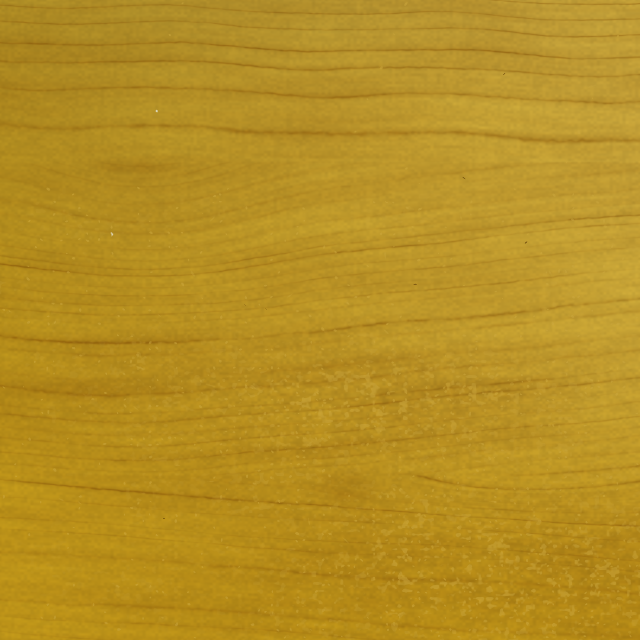
Write a three.js fragment shader that draws this texture.

```glsl
#define GOLD vec3(0.728, 0.565, 0.092)
#define PALE vec3(0.772, 0.635, 0.222)
#define BROWN vec3(0.530, 0.335, 0.030)
#define FLECK vec3(0.800, 0.660, 0.245)
#define CHALK vec3(0.860, 0.830, 0.700)
#define UPPER_SEAM 0.746
#define LOWER_SEAM 0.258
#define LINE_WIDTH 0.0020
#define LINE_DEPTH 0.60
#define STREAK_DEPTH 0.20
#define FLECK_CELLS 100.0
#define GRAIN_AMOUNT 0.050

varying vec2 vUv;

float hash(vec2 p) {
  return fract(sin(dot(p, vec2(127.1, 311.7))) * 43758.55);
}

float noise(vec2 p) {
  vec2 i = floor(p), f = fract(p);
  f = f * f * (3.0 - 2.0 * f);
  return mix(mix(hash(i), hash(i + vec2(1.0, 0.0)), f.x),
             mix(hash(i + vec2(0.0, 1.0)), hash(i + 1.0), f.x), f.y);
}

float blob(vec2 p, vec2 center, vec2 size) {
  vec2 d = (p - center) / size;
  return exp(-dot(d, d));
}

// Growth lines: a thin broken edge with a soft shadow above, plus faint streaks
float growthLines(vec2 p, float height, float v, float density, float boldness) {
  float rough = 0.0016 * (noise(p * vec2(110.0, 150.0)) - 0.5);
  float shade = 0.0;
  for (int k = -1; k <= 1; k++) {
    float id = floor(v) + float(k);
    vec2 seed = vec2(id, density);
    float d = (v - id - 0.5 - 0.5 * (hash(seed) - 0.5)) / density;
    d += rough + 0.0025 * (noise(vec2(p.x * 18.0, id * 5.7)) - 0.5);
    float strength = mix(boldness, 1.0, pow(hash(seed + 5.3), 1.6));
    float fade = 0.25 + 1.1 * noise(vec2(p.x * 5.0, id * 7.3 + density));
    strength *= mix(fade, 1.0, 0.8 * boldness);
    float dashes = 0.6 * noise(vec2(p.x * 32.0, id * 3.7)) + 0.4 * noise(vec2(p.x * 130.0, id * 9.1));
    float broken = mix(smoothstep(0.25, 0.70, dashes), 1.0, 0.6 * boldness);
    float edge = exp(-d * d / (LINE_WIDTH * LINE_WIDTH)) * broken;
    float shadow = exp(-abs(d) / (d > 0.0 ? 0.006 : 0.0025));
    shade += strength * (0.6 * edge + 0.36 * shadow);
  }
  float streaks = 0.6 * noise(vec2(p.x * 4.0, height * 110.0 + density))
                + 0.4 * noise(vec2(p.x * 16.0, height * 230.0));
  return LINE_DEPTH * shade + STREAK_DEPTH * (streaks - 0.42);
}

float topPlank(vec2 p) {
  float h = p.y + 0.024 * p.x + 0.004 * sin(p.x * 15.0 + 0.6)
          + 0.001 * sin(p.x * 27.0 + p.y * 30.0);
  float t = h - 0.812;
  return growthLines(p, h, 15.0 * t + 68.0 * t * t + 0.5, 24.0, 0.65);
}

float middlePlank(vec2 p) {
  float sag = 0.050 * smoothstep(0.45, 0.75, p.y) * blob(p, vec2(0.23, p.y), vec2(0.20, 1.0));
  float h = p.y - 0.10 * sqrt(pow(p.x - 0.2, 2.0) + 0.015) + sag
          + 0.0014 * sin(p.x * 17.0 + p.y * 14.0);
  return growthLines(p, h, h * 46.0 + 0.6 * sin(h * 23.0), 46.0, 0.25);
}

float bottomPlank(vec2 p) {
  float eye = 0.065 * blob(p, vec2(0.80, 0.255), vec2(0.24, 0.045));
  float h = p.y + 0.065 * p.x + eye + 0.003 * sin(p.x * 11.0 + p.y * 20.0);
  return growthLines(p, h, h * 29.0 + 0.6 * sin(h * 31.0), 29.0, 0.35);
}

// Scattered ragged chips, one per cell, turned at random
float chips(vec2 p, float cells, float share, vec2 size) {
  vec2 g = p * cells, id = floor(g);
  vec2 d = fract(g) - 0.35 - 0.3 * vec2(hash(id), hash(id + 17.0));
  float angle = 6.283 * hash(id + 31.0), c = cos(angle), s = sin(angle);
  d = mat2(c, s, -s, c) * d / (size * (0.6 + 0.4 * hash(id + 61.0)));
  float ragged = length(d) + 0.7 * (noise(p * 300.0) - 0.5);
  return (1.0 - smoothstep(0.3, 1.1, ragged)) * step(hash(id + 47.0), share);
}

void main() {
  vec2 p = vUv;

  float shade = mix(middlePlank(p), topPlank(p),
                    smoothstep(UPPER_SEAM - 0.002, UPPER_SEAM + 0.002, p.y));
  shade = mix(bottomPlank(p), shade,
              smoothstep(LOWER_SEAM - 0.003, LOWER_SEAM + 0.003, p.y));

  // Broad brown patches and clouds
  float worn = blob(p, vec2(0.58, 0.38), vec2(0.30, 0.08))
             + blob(p, vec2(0.82, 0.10), vec2(0.36, 0.13));
  float mottle = noise(p * vec2(45.0, 110.0));
  shade += 0.18 * worn * (0.4 + mottle);
  shade += 0.18 * blob(p, vec2(0.15, 0.39), vec2(0.16, 0.02));
  shade += 0.22 * blob(p, vec2(0.22, 0.737), vec2(0.10, 0.012)) * (0.5 + mottle);
  shade += 0.25 * blob(p, vec2(0.54, 0.235), vec2(0.035, 0.022)) * (0.4 + mottle);
  shade += 0.18 * (noise(p * vec2(4.0, 14.0)) - 0.5);
  shade += 0.09 * (noise(p * vec2(14.0, 45.0) + 7.0) - 0.5);

  // Light falls from the right, the upper left is dull
  float light = 0.70 * p.x * smoothstep(0.0, 0.5, p.y) + 0.45 * p.y * p.y;
  vec3 color = mix(GOLD, PALE, clamp(light, 0.0, 1.0));
  color *= 1.0 - 0.08 * blob(p, vec2(0.0, 0.95), vec2(0.45, 0.5));
  color *= 1.0 - 0.05 * blob(p, vec2(0.45, 1.0), vec2(0.5, 0.12));
  color = mix(color, BROWN, clamp(shade, -0.1, 0.9));

  // Fine surface grain, coarser where the boards are worn
  float fine = 0.65 * noise(p * vec2(200.0, 240.0)) + 0.35 * noise(p * vec2(80.0, 130.0));
  color *= 1.0 + GRAIN_AMOUNT * (1.0 + 0.4 * worn) * (2.0 * fine - 1.0);

  // Pale scuffs on the worn boards, with rare chalk and dark specks
  float boards = 1.0 - smoothstep(0.66, 0.74, p.y);
  float patchy = noise(p * 9.0) * noise(p * 23.0);
  float share = boards * (0.02 + 0.18 * worn + 0.16 * patchy);
  float scuffs = chips(p, FLECK_CELLS, share, vec2(0.36, 0.24));
  scuffs += 0.6 * chips(p + 0.71, 34.0, share * 0.25, vec2(0.28, 0.07));
  float grit = noise(p * vec2(120.0, 170.0) + 3.0) * 0.7 + 0.3 * noise(p * 260.0);
  scuffs += boards * min(worn + 0.6 * patchy, 1.0) * smoothstep(0.58, 0.80, grit);
  color = mix(color, FLECK, 0.5 * min(scuffs, 1.0));
  color = mix(color, CHALK, chips(p, 26.0, 0.005 * boards, vec2(0.11, 0.09)));
  color = mix(color, BROWN * 0.7, 0.6 * chips(p + 0.53, 30.0, 0.004 * boards, vec2(0.12, 0.05)));

  gl_FragColor = vec4(color, 1.0);
}
```
